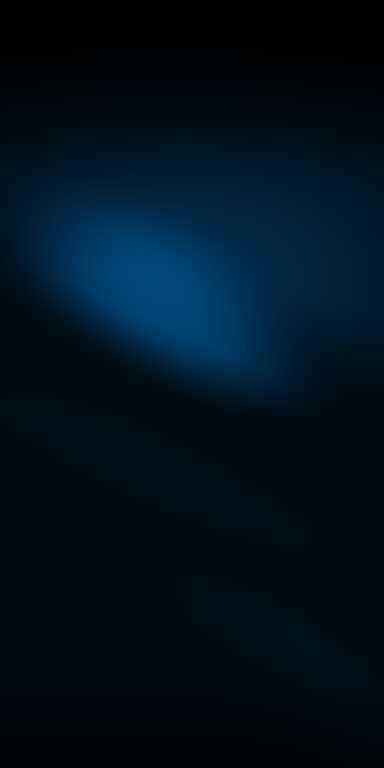
A Shadertoy shader for this background:

```glsl
// Soft elliptical falloff; higher power gives a flatter centre
float glow(vec2 p, vec2 center, vec2 radius, float angle, float power) {
    float c = cos(angle), s = sin(angle);
    vec2 d = p - center;
    vec2 q = vec2(c * d.x + s * d.y, c * d.y - s * d.x) / radius;
    return exp(-pow(dot(q, q), power));
}

void mainImage(out vec4 fragColor, in vec2 fragCoord) {
    // x spans 0..1, y spans 0..2
    vec2 p = fragCoord / iResolution.xy * vec2(1.0, 2.0);

    // Dim base, fading out at both ends
    float light = mix(0.025, 0.082, smoothstep(0.0, 0.4, p.y));
    light *= smoothstep(1.9, 1.48, p.y);

    // Curved lower rim of the bright sheet
    float rim = p.y - (1.27 - 0.62 * p.x + 0.19 * p.x * p.x);
    float sheet = smoothstep(-0.09, 0.13, rim);

    // Wide halo above a diagonal fold
    float fold = smoothstep(-0.16, 0.12, p.y - (1.49 - 0.43 * p.x));
    light += 0.2 * fold * glow(p, vec2(0.57, 1.31), vec2(0.52, 0.32), -0.15, 1.0);

    // Bright tilted core
    light += 0.37 * sheet * glow(p, vec2(0.41, 1.18), vec2(0.36, 0.18), -0.58, 1.4);

    // Shadow beneath the rim on the right
    light -= 0.025 * glow(p, vec2(0.95, 0.84), vec2(0.4, 0.11), -0.2, 1.0);

    // Faint middle ribbon with a firmer underside
    float underside = smoothstep(-0.05, 0.06, p.y - (0.88 - 0.5 * p.x + 0.12 * p.x * p.x));
    light += 0.04 * underside * glow(p, vec2(0.42, 0.74), vec2(0.36, 0.1), -0.45, 1.0);

    // Faint lower fold, bounded by an arc above
    float arc = smoothstep(0.04, -0.04, p.y - (0.52 - 0.65 * pow(max(p.x - 0.4, 0.0), 1.6)));
    light += 0.05 * arc * glow(p, vec2(0.86, 0.28), vec2(0.38, 0.14), -0.65, 1.0);

    // Fine layered ripples
    light *= 1.0 + 0.015 * sin(9.0 * p.y + 4.0 * p.x) * sin(7.0 * p.x - 5.0 * p.y);

    fragColor = vec4(max(light, 0.0) * vec3(0.01, 0.585, 1.0), 1.0);
}
```
